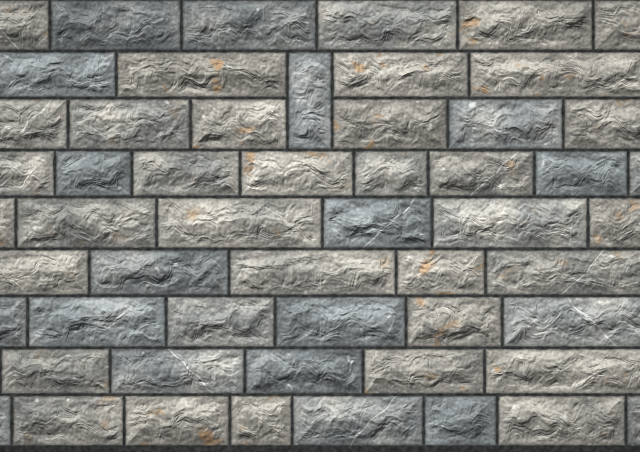
Write a Shadertoy shader that draws this texture.

```glsl
// Wall of rough split-face stone blocks in nine uneven courses with dark joints.

// Layout, in canvas heights, measured from the upper left
const float ASPECT = 1.412;
const int COURSES = 9;
const float PAIR_HEIGHT = 0.2188;      // one tall course plus one short course
const float TALL_COURSE = 0.115;
const float TOP_OFFSET = 0.002;
const float JOINT_HALF = 0.0032;
const float JOINT_JITTER = 0.2;        // fraction of the block length
const float UPRIGHT_LEFT = 0.634;      // upright block spanning courses 1 and 2
const float UPRIGHT_WIDTH = 0.099;
const float BLOCK_LENGTH[9] = float[9](0.305, 0.366, 0.239, 0.212, 0.311, 0.308, 0.265, 0.292, 0.220);
const float FIRST_JOINT[9] = float[9](0.110, 0.634, 0.634, 0.121, 0.035, 0.197, 0.061, 0.243, 0.026);

// Relief and light
const vec2 LIGHT = vec2(0.4, 0.92);    // direction the light travels
const float BULGE = 0.017;
const float HUMPS = 0.017;
const float LEDGE = 0.013;
const float LEDGE_STEPS = 5.0;
const float SHADING = 0.46;

// Colours
const vec3 COOL_STONE = vec3(0.475, 0.495, 0.50);
const vec3 WARM_STONE = vec3(0.585, 0.575, 0.545);
const vec3 RUST = vec3(0.66, 0.48, 0.30);
const vec3 QUARTZ = vec3(0.80, 0.80, 0.78);
const vec3 MORTAR = vec3(0.21, 0.215, 0.215);

float hash(vec2 p) {
    vec3 q = fract(p.xyx * 0.1031);
    q += dot(q, q.yzx + 33.33);
    return fract((q.x + q.y) * q.z);
}

float cornerSlope(vec2 cell, vec2 corner, vec2 f) {
    float angle = 6.2832 * hash(cell + corner);
    return dot(vec2(cos(angle), sin(angle)), f - corner);
}

float gradientNoise(vec2 p) {
    vec2 cell = floor(p), f = p - cell;
    vec2 u = f * f * f * (f * (f * 6.0 - 15.0) + 10.0);
    vec2 e = vec2(1.0, 0.0);
    return 1.4 * mix(mix(cornerSlope(cell, e.yy, f), cornerSlope(cell, e.xy, f), u.x),
                     mix(cornerSlope(cell, e.yx, f), cornerSlope(cell, e.xx, f), u.x), u.y);
}

float fbm(vec2 p) {
    float sum = 0.0, amplitude = 0.55;
    for (int i = 0; i < 4; i++) {
        sum += amplitude * gradientNoise(p);
        p = mat2(1.6, 1.2, -1.2, 1.6) * p + 5.3;
        amplitude *= 0.5;
    }
    return sum;
}

float jointX(float index, int course) {
    float jitter = index == 0.0 ? 0.0 : 2.0 * hash(vec2(index + 3.0, float(course) * 5.0 + 11.0)) - 1.0;
    return FIRST_JOINT[course] + BLOCK_LENGTH[course] * (index + JOINT_JITTER * jitter);
}

float courseTop(int course) {
    return float(course / 2) * PAIR_HEIGHT + float(course % 2) * TALL_COURSE - TOP_OFFSET;
}

// Returns the block bounds (left, top, right, bottom) and its identity
vec4 findBlock(vec2 p, out vec2 id) {
    float pairY = (p.y + TOP_OFFSET) / PAIR_HEIGHT;
    int course = 2 * int(pairY) + int(step(TALL_COURSE, fract(pairY) * PAIR_HEIGHT));
    course = min(course, COURSES - 1);
    float shift = 0.0;
    if (course == 1 || course == 2) {
        float right = UPRIGHT_LEFT + UPRIGHT_WIDTH;
        if (p.x > UPRIGHT_LEFT && p.x < right) {
            id = vec2(50.0, 1.0);
            return vec4(UPRIGHT_LEFT, courseTop(1), right, courseTop(3));
        }
        shift = p.x >= right ? UPRIGHT_WIDTH : 0.0;
    }
    float x = p.x - shift;
    float index = floor((x - FIRST_JOINT[course]) / BLOCK_LENGTH[course] + 0.5);
    if (x < jointX(index, course)) index -= 1.0;
    id = vec2(index, float(course));
    return vec4(jointX(index, course) + shift, courseTop(course),
                jointX(index + 1.0, course) + shift, courseTop(course + 1));
}

float insetDistance(vec2 p, vec4 block) {
    vec2 edge = min(p - block.xy, block.zw - p);
    return min(edge.x, edge.y) - JOINT_HALF + 0.0013 * gradientNoise(p * 55.0);
}

// Bulging, humped face broken into short stepped flakes
float stoneHeight(vec2 p, vec4 block, vec2 seed) {
    float inset = insetDistance(p, block);
    vec2 q = p + seed;
    vec2 warp = 0.03 * vec2(gradientNoise(q * 24.0), gradientNoise(q * 24.0 + 31.0));
    float humps = fbm((q + 0.5 * warp) * vec2(13.0, 19.0) + 7.0);
    float level = LEDGE_STEPS * (fbm((q + warp) * vec2(9.0, 15.0)) + 0.1 * gradientNoise(q * 70.0));
    float ledges = (floor(level) + smoothstep(0.35, 1.0, fract(level))) / LEDGE_STEPS;
    float face = smoothstep(0.002, 0.024, inset);
    float grain = 0.0014 * gradientNoise(q * vec2(60.0, 80.0)) + 0.0007 * gradientNoise(q * 150.0);
    return BULGE * smoothstep(-0.005, 0.055, inset) + (HUMPS * humps + LEDGE * ledges) * face + grain;
}

void mainImage(out vec4 fragColor, in vec2 fragCoord) {
    vec2 uv = fragCoord / iResolution.xy;
    vec2 p = vec2(uv.x * ASPECT, 1.0 - uv.y);
    float pixel = 1.0 / iResolution.y;
    vec2 id;
    vec4 block = findBlock(p, id);
    vec2 seed = id * vec2(7.31, 3.77) + 20.0;
    vec2 q = p + seed;

    // Stone tint, varied per block and across its face
    float warmth = hash(id + 41.0);
    float blotch = fbm(q * 8.0);
    vec3 color = mix(COOL_STONE, WARM_STONE, smoothstep(0.1, 0.8, warmth + 0.4 * blotch));
    color *= 0.93 + 0.18 * hash(id + 73.0) + 0.32 * blotch + 0.12 * gradientNoise(q * 130.0);

    // Rust stains, quartz flecks and an occasional diagonal vein
    float rust = smoothstep(0.26, 0.5, fbm(q * vec2(15.0, 19.0) + 9.0)) * smoothstep(0.4, 0.85, warmth);
    color = mix(color, RUST, 0.5 * rust);
    float fleck = smoothstep(0.34, 0.55, fbm(q * vec2(30.0, 42.0) + 4.0));
    vec2 fromCenter = p - 0.5 * (block.xy + block.zw);
    float veinSide = hash(id + 8.0) < 0.5 ? -1.0 : 1.0;
    float veinDistance = abs(fromCenter.x + veinSide * fromCenter.y - 0.03 + 0.012 * gradientNoise(q * 25.0));
    float vein = (1.0 - smoothstep(0.001, 0.004, veinDistance)) * step(0.85, hash(id + 19.0));
    color = mix(color, QUARTZ, 0.6 * max(fleck, vein));

    // Raking light from the slope of the relief
    vec2 stepAlong = LIGHT * 0.0015;
    float slope = (stoneHeight(p + stepAlong, block, seed) - stoneHeight(p - stepAlong, block, seed)) / 0.003;
    color *= clamp(1.02 + SHADING * slope, 0.38, 1.36);

    // Recessed joints, then a soft fall-off toward the wall's corners
    float inset = insetDistance(p, block);
    color *= mix(0.82, 1.0, smoothstep(0.0, 0.006, inset));
    vec3 mortar = MORTAR * (1.0 + 0.35 * gradientNoise(p * 90.0));
    color = mix(mortar, color, smoothstep(-pixel, pixel, inset));
    color *= 1.04 - 0.3 * dot(uv - 0.5, uv - 0.5);
    fragColor = vec4(clamp(color, 0.0, 1.0), 1.0);
}
```
